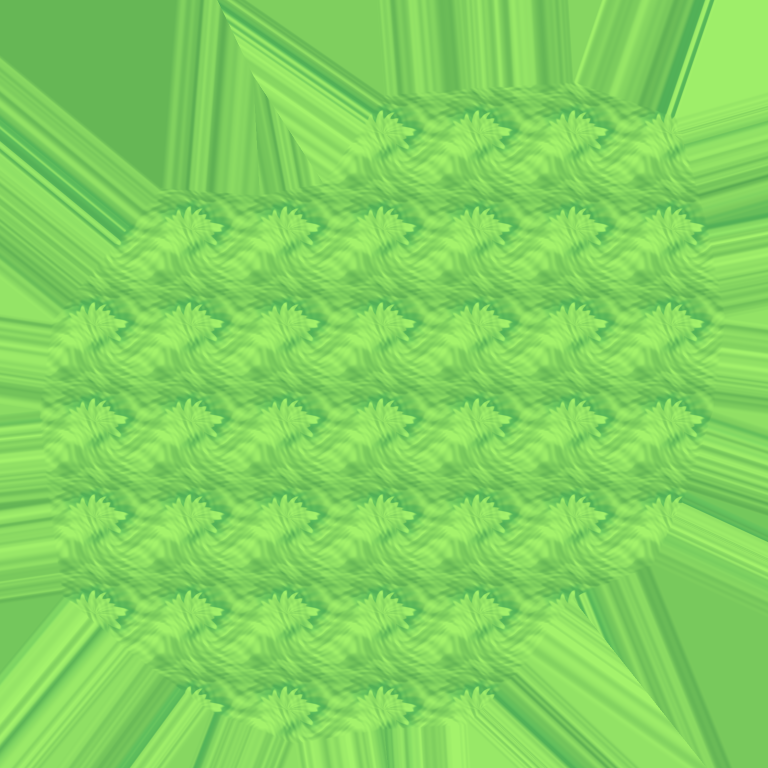
Write a Shadertoy shader that draws this texture.

```glsl
#define REPEATS 8.0
#define TUFT_CENTRE vec2(0.0, 0.605)
#define TUFT_RADIUS 0.21
#define PATCH_CENTRE vec2(0.5, 0.466)
#define PATCH_RADIUS 0.425
#define PATCH_SIDES 24.0
#define STRAND_CONTRAST 0.42
#define DEEP_GREEN vec3(0.33, 0.65, 0.31)
#define BRIGHT_GREEN vec3(0.64, 0.95, 0.42)
#define TEAL_GREEN vec3(0.31, 0.75, 0.38)

const float TAU = 6.28318;

// Gradient noise that wraps after one unit, with period cells per unit
vec2 gradient(vec2 cell, vec2 period) {
    cell = mod(cell, period);
    float a = TAU * fract(sin(dot(cell, vec2(127.1, 311.7)) + period.y) * 43758.5);
    return vec2(cos(a), sin(a));
}

float noise(vec2 uv, vec2 period) {
    vec2 p = uv * period, i = floor(p), f = p - i;
    vec2 u = f * f * f * (f * (f * 6.0 - 15.0) + 10.0);
    vec2 e = vec2(1.0, 0.0);
    float low = mix(dot(gradient(i, period), f),
                    dot(gradient(i + e.xy, period), f - e.xy), u.x);
    float high = mix(dot(gradient(i + e.yx, period), f - e.yx),
                     dot(gradient(i + e.xx, period), f - e.xx), u.x);
    return mix(low, high, u.y);
}

// One square of fur: swept strands, a curled tuft and its shadows
vec3 fur(vec2 uv) {
    vec2 q = fract(uv - TUFT_CENTRE + 0.5) - 0.5;

    // Strands bent by a slow sway
    float sway = noise(uv, vec2(2.0));
    vec2 flow = uv + vec2(0.1, 0.25) * sway;
    flow.y += 0.07 * sin(TAU * uv.x);
    float strands = noise(flow + vec2(0.0, uv.x), vec2(4.0, 13.0))
                  + 0.6 * noise(flow, vec2(5.0, 22.0));
    float locks = smoothstep(-0.12, 0.14, noise(flow, vec2(3.0, 6.0)) + 0.35 * strands) - 0.5;
    float band = sin(TAU * (q.y - 0.05 + 0.12 * sway + 0.05 * sin(TAU * q.x)));
    float shade = 0.62 - 0.18 * band + STRAND_CONTRAST * strands + 0.2 * locks;

    // Round tuft with a spiky rim, open towards the lower left
    vec2 d = q * vec2(0.82, 1.1);
    float r = length(d), angle = atan(d.y, d.x);
    float spikes = noise(vec2(angle / TAU + 0.25 * r, r), vec2(26.0, 6.0));
    float facing = 0.5 + 0.5 * cos(angle - 0.9);
    float rim = r - TUFT_RADIUS - 0.12 * spikes;
    float inside = smoothstep(0.02, -0.02, rim);
    float halo = smoothstep(0.16, 0.0, rim) * (1.0 - inside) * smoothstep(0.15, 0.75, facing);
    float tuft = 0.8 + 0.3 * spikes + 0.25 * strands;
    shade = mix(shade, tuft, inside * smoothstep(0.0, 0.5, facing));

    // Shadow under the curl
    vec2 s = mat2(0.86, -0.5, 0.5, 0.86) * (q - vec2(0.06, -0.17)) / vec2(0.16, 0.06);
    float curl = exp(-dot(s, s)) * clamp(1.0 + 2.0 * spikes, 0.0, 1.6);
    shade -= 0.4 * halo + 0.4 * curl;

    vec3 colour = mix(DEEP_GREEN, BRIGHT_GREEN, clamp(shade, 0.0, 1.0));
    return mix(colour, TEAL_GREEN, 0.5 * halo + 0.2 * min(curl, 1.0));
}

// Smooth bump on the circle
float bump(float angle, float centre, float sharpness) {
    return exp(sharpness * (cos(angle - centre) - 1.0));
}

// Corner k of the uneven patch outline
vec2 corner(float k) {
    float a = k * TAU / PATCH_SIDES;
    float r = PATCH_RADIUS + 0.105 * bump(a, 0.77, 11.0) - 0.125 * bump(a, 1.95, 19.0)
            + 0.045 * bump(a, 3.7, 4.0) - 0.07 * bump(a, 5.45, 15.0) + 0.014 * sin(9.0 * a);
    return r * vec2(cos(a), sin(a));
}

// Keeps points inside the patch, moves others to the nearest outline point
vec2 clampToPatch(vec2 p) {
    float k = floor(atan(p.y, p.x) / TAU * PATCH_SIDES);
    vec2 a = corner(k), side = corner(k + 1.0) - a, v = p - a;
    if (side.x * v.y - side.y * v.x >= 0.0) return p;

    vec2 nearest = a;
    a = corner(0.0);
    for (float i = 1.0; i <= PATCH_SIDES; i++) {
        vec2 b = corner(i);
        side = b - a;
        vec2 c = a + side * clamp(dot(p - a, side) / dot(side, side), 0.0, 1.0);
        if (distance(p, c) < distance(p, nearest)) nearest = c;
        a = b;
    }
    return nearest;
}

void mainImage(out vec4 fragColor, in vec2 fragCoord) {
    vec3 colour = vec3(0.0);
    // Four samples smooth the seams between streaks
    for (int i = 0; i < 4; i++) {
        vec2 offset = vec2(i % 2, i / 2) * 0.5 - 0.25;
        vec2 p = (fragCoord + offset) / iResolution.xy;
        vec2 source = clampToPatch(p - PATCH_CENTRE) + PATCH_CENTRE;
        colour += fur(source * REPEATS) / 4.0;
    }
    fragColor = vec4(colour, 1.0);
}
```
